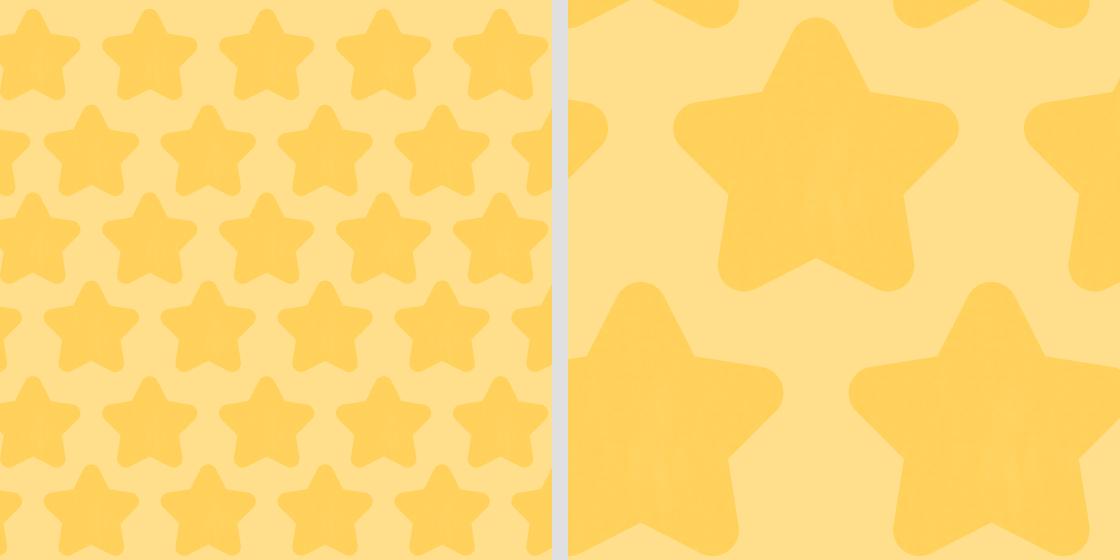
Left: the whole. Right: its middle third, enlarged.
This pattern is drawn by a WebGL 1 fragment shader. Its source:

```glsl
precision highp float;
// Staggered rows of plump, faintly grained golden stars on pale yellow.
uniform vec2 u_resolution;

vec2 gradientAt(vec2 cell) {
  float angle = 6.2832 * fract(sin(dot(cell, vec2(127.1, 311.7))) * 43758.5);
  return vec2(cos(angle), sin(angle));
}

float gradientNoise(vec2 p) {
  vec2 i = floor(p);
  vec2 f = fract(p);
  vec2 u = f * f * f * (f * (f * 6.0 - 15.0) + 10.0);
  vec2 e = vec2(1.0, 0.0);
  float low = mix(dot(gradientAt(i), f),
                  dot(gradientAt(i + e), f - e), u.x);
  float high = mix(dot(gradientAt(i + e.yx), f - e.yx),
                   dot(gradientAt(i + 1.0), f - 1.0), u.x);
  return mix(low, high, u.y);
}

// Five-pointed star: straight sides, sharp notches, round tips.
float starDistance(vec2 p) {
  float angle = abs(mod(atan(p.x, p.y) + 0.62832, 1.25664) - 0.62832);
  vec2 fromTip = length(p) * vec2(sin(angle), cos(angle)) - vec2(0.0, 0.349);
  vec2 side = vec2(-0.454, 0.891);
  float d = dot(fromTip, side) > 0.0 ? length(fromTip)
                                     : dot(fromTip, vec2(side.y, -side.x));
  return d - 0.075;
}

// Position relative to the nearest star of the even (0) or odd (1) rows.
vec2 starLocal(vec2 p, float odd) {
  vec2 q = p - vec2(0.281, 0.499) - odd * vec2(0.5, 0.754);
  float column = floor(q.x + 0.5);
  float row = clamp(floor(q.y / 1.5716 + 0.5), 0.0, 2.0);
  q -= vec2(column, row * 1.5716);
  // The first odd row hangs lower, and its cut-off left star sits further in.
  if (odd > 0.5 && row < 0.5) {
    q.y -= 0.0665;
    if (column < -0.5) q.x -= 0.07;
  }
  return vec2(q.x, -q.y);
}

// Fine speckle with a soft, lighter vertical streak below the middle.
float paperGrain(vec2 p) {
  float speckle = gradientNoise(p * 55.0 + 17.0);
  float fibre = gradientNoise(p * vec2(26.0, 7.0) + 5.0);
  vec2 offCentre = (p - vec2(0.06, -0.09)) / vec2(0.07, 0.15);
  float streak = exp(-dot(offCentre, offCentre));
  return 0.022 * speckle + 0.012 * fibre + streak * (0.014 + 0.03 * fibre);
}

void main() {
  // One unit is the spacing between stars; y runs down from the top edge.
  float unitsHigh = 4.79;
  float pixel = unitsHigh / u_resolution.y;
  vec2 p = vec2(gl_FragCoord.x, u_resolution.y - gl_FragCoord.y) * pixel;

  vec3 colour = vec3(1.0, 0.871, 0.549);
  for (int i = 0; i < 2; i++) {
    vec2 local = starLocal(p, float(i));
    float cover = clamp(0.5 - starDistance(local) / pixel, 0.0, 1.0);
    vec3 gold = vec3(1.0, 0.82, 0.36) + paperGrain(local) * vec3(0.0, 0.35, 1.0);
    colour = mix(colour, gold, cover);
  }
  gl_FragColor = vec4(colour, 1.0);
}
```
